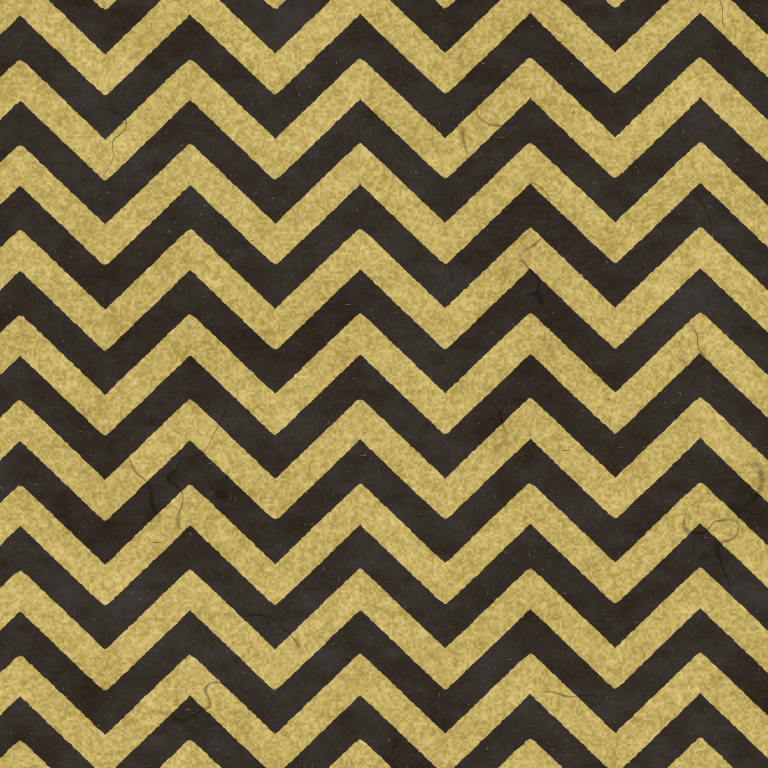
Give the GLSL for this pattern, as a WebGL 1 fragment shader.

```glsl
precision highp float;
// Gold metallic chevron stripes on dark, lightly creased handmade paper.

uniform vec2 u_resolution;

// Layout, as fractions of the canvas
const float ZIGZAG_WIDTH = 0.2214;   // peak to peak
const float STRIPE_PITCH = 0.1108;   // gold top to next gold top
const float GOLD_HEIGHT = 0.0555;    // vertical thickness of a gold stripe
const float SLOPE = 0.962;           // fall per unit of run
const vec2 PEAK = vec2(0.469, 0.594);
const float TILT = 0.004;
const float TIP_ROUNDING = 0.0028;
const float EDGE_ROUGHNESS = 0.0016;

// Colours
const vec3 GOLD_SHADE = vec3(0.69, 0.60, 0.32);
const vec3 GOLD_LIGHT = vec3(0.83, 0.74, 0.45);
const vec3 PAPER_SHADE = vec3(0.175, 0.148, 0.115);
const vec3 PAPER_LIGHT = vec3(0.225, 0.202, 0.180);
const vec3 FLECK = vec3(0.47, 0.41, 0.26);

// Texture
const float GRAIN_SCALE = 330.0;
const float GRAIN_CONTRAST = 1.7;
const float MOTTLE_SCALE = 9.0;
const float CREASE_DEPTH = 0.28;

float hash(vec2 p) {
  vec3 q = fract(vec3(p.xyx) * 0.1031);
  q += dot(q, q.yzx + 33.33);
  return fract((q.x + q.y) * q.z);
}

float noise(vec2 p) {
  vec2 cell = floor(p);
  vec2 f = fract(p);
  f = f * f * (3.0 - 2.0 * f);
  float low = mix(hash(cell), hash(cell + vec2(1.0, 0.0)), f.x);
  float high = mix(hash(cell + vec2(0.0, 1.0)), hash(cell + 1.0), f.x);
  return mix(low, high, f.y);
}

float fbm(vec2 p) {
  float sum = 0.0;
  float weight = 0.5;
  for (int i = 0; i < 4; i++) {
    sum += weight * noise(p);
    p = mat2(0.8, 0.6, -0.6, 0.8) * p * 2.03 + 17.3;
    weight *= 0.5;
  }
  return sum / 0.9375;
}

float softAbs(float x) {
  return sqrt(x * x + TIP_ROUNDING * TIP_ROUNDING);
}

// Signed distance to the gold stripes, positive inside
float chevronDistance(vec2 p) {
  float halfWidth = 0.5 * ZIGZAG_WIDTH;
  float fromPeak = abs(mod(p.x - PEAK.x + halfWidth, ZIGZAG_WIDTH) - halfWidth);
  float fromTrough = halfWidth - fromPeak;

  float depth = PEAK.y - p.y + TILT * (p.x - PEAK.x) - SLOPE * fromPeak;
  float margin = 0.5 * (STRIPE_PITCH - GOLD_HEIGHT);
  float local = mod(depth + margin, STRIPE_PITCH) - margin;

  // Only the outer tips of the gold are rounded
  float top = local - SLOPE * (softAbs(fromPeak) - fromPeak);
  float bottom = GOLD_HEIGHT - local - SLOPE * (softAbs(fromTrough) - fromTrough);
  return min(top, bottom) / sqrt(1.0 + SLOPE * SLOPE);
}

// Sparse thin creases along the contour of a warped noise field
float crease(vec2 p) {
  float field = abs(fbm(p * 5.0 + 41.0) - 0.5);
  float line = 1.0 - smoothstep(0.0, 0.008, field);
  return line * smoothstep(0.56, 0.72, noise(p * 11.0 + 8.0));
}

void main() {
  vec2 p = gl_FragCoord.xy / u_resolution.y;
  float pixel = 1.0 / u_resolution.y;

  // Stripe mask with a slightly ragged printed edge
  float rough = (noise(p * 260.0) - 0.5) * EDGE_ROUGHNESS;
  float gold = smoothstep(-0.7 * pixel, 0.7 * pixel, chevronDistance(p) + rough);

  // Shared paper relief
  float grain = 0.65 * noise(p * GRAIN_SCALE) + 0.35 * noise(p * GRAIN_SCALE * 0.47 + 5.0);
  float mottle = fbm(p * MOTTLE_SCALE) - 0.5;
  float fibre = fbm(p * vec2(35.0, 60.0) + 23.0) - 0.5;

  // Sparkling metallic ink
  float shine = 0.5 + GRAIN_CONTRAST * (grain - 0.5) + 0.5 * mottle + 0.6 * fibre;
  vec3 ink = mix(GOLD_SHADE, GOLD_LIGHT, clamp(shine, -0.35, 1.35));

  // Dark paper with fine fibres and stray gold flecks
  float tone = 0.62 + 0.8 * (grain - 0.5) + 1.2 * mottle + 1.3 * fibre;
  vec3 paper = mix(PAPER_SHADE, PAPER_LIGHT, clamp(tone, -0.3, 1.3));
  paper = mix(paper, FLECK, 0.7 * smoothstep(0.93, 0.99, noise(p * 290.0 + 71.0)));

  // Wear: creases and a few dark pits in the ink
  float pit = smoothstep(0.985, 1.0, noise(p * 150.0 + 31.0));
  vec3 colour = mix(paper, ink, gold * (1.0 - 0.6 * pit));
  colour *= 1.0 - CREASE_DEPTH * crease(p);

  gl_FragColor = vec4(colour, 1.0);
}
```
